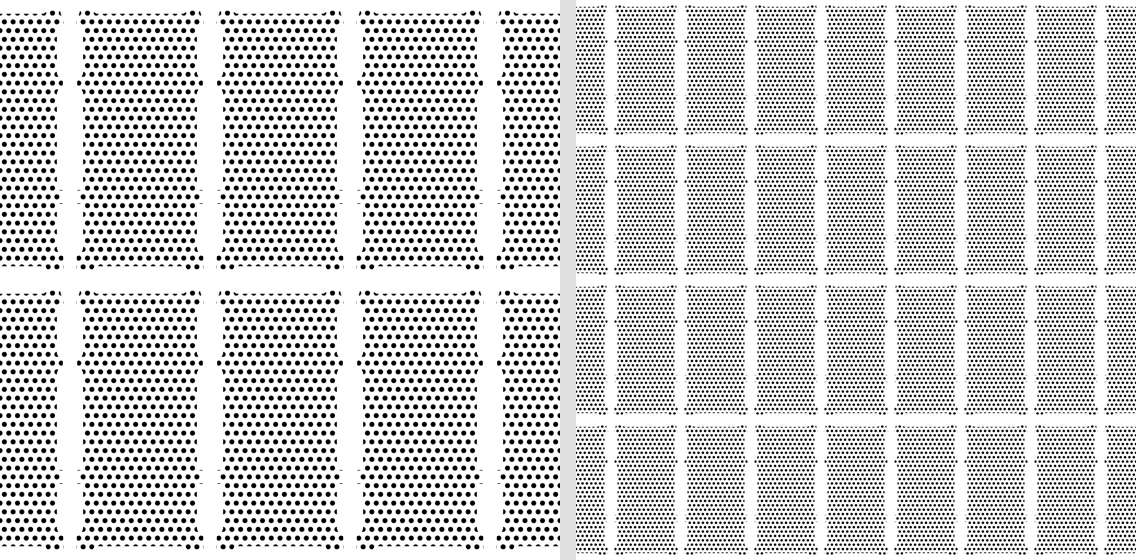
Left: one tile. Right: repeated 2 by 2.
Write a Shadertoy shader that draws this pattern.

```glsl
// Rows of moulded pillars filled with a staggered black dot screen on white.

const vec2 REPEATS = vec2(4.0, 2.0);       // pillars across and down
const vec2 CELL = vec2(16.0, 32.0);        // dot pitches per pillar cell
const float DOT_RADIUS = 0.286;
const float SHAFT = 6.5;                   // half width of the plain shaft
const vec3 PAPER = vec3(1.0);
const vec3 INK = vec3(0.0);

// Antialiased inside of a distance, with a pixel measured in dot pitches
float coverage(float dist, float pixel) {
    return smoothstep(0.75, -0.75, dist / pixel);
}

// Band of height 1 that sweeps down to 0 on both sides in a concave curve
float cove(float y, float centre, float flatHalf, float reach) {
    float t = clamp(1.0 - (abs(y - centre) - flatHalf) / reach, 0.0, 1.0);
    return t * t;
}

// Half width of the pillar at depth y below the top of its cell
float pillarHalfWidth(float y) {
    float cap = min(6.48 + 0.3 * y, SHAFT + 0.75 * cove(y, 1.7, 1.1, 0.8));
    float ring = SHAFT + 0.68 * cove(y, 9.5, 0.35, 0.85);
    float base = SHAFT + 0.74 * cove(y, 30.3, 1.0, 1.0);
    return max(cap, max(ring, base));
}

// Silhouette: shaft with mouldings, a square collar, raised corners and feet
float pillarDistance(vec2 p) {
    float side = abs(p.x);
    float shaft = side - pillarHalfWidth(p.y);
    float collar = max(side - 7.18, abs(p.y - 22.5) - 0.79);
    float top = mix(1.57, 1.17, smoothstep(4.9, 5.6, side));
    float bottom = mix(30.43, 30.82, smoothstep(5.15, 5.45, side));
    float ends = max(top - p.y, p.y - bottom);
    return max(min(shaft, collar), ends);
}

// Dots one pitch apart, every second row moved by half a pitch
float dotDistance(vec2 p, float radius) {
    float shift = 0.5 * mod(floor(p.y), 2.0);
    vec2 local = fract(p + vec2(shift, 0.0)) - 0.5;
    return length(local) - radius;
}

void mainImage(out vec4 fragColor, in vec2 fragCoord) {
    // Depth runs downward from the top of the canvas
    vec2 uv = fragCoord / iResolution.xy;
    vec2 p = vec2(uv.x, 1.0 - uv.y) * REPEATS * CELL;
    float pixel = REPEATS.x * CELL.x / min(iResolution.x, iResolution.y);

    // Pillars stand centred on the cell borders in x
    vec2 local = vec2(mod(p.x + 0.5 * CELL.x, CELL.x) - 0.5 * CELL.x, mod(p.y, CELL.y));

    float ink = coverage(dotDistance(p, DOT_RADIUS), pixel)
              * coverage(pillarDistance(local), pixel);
    fragColor = vec4(mix(PAPER, INK, ink), 1.0);
}
```
